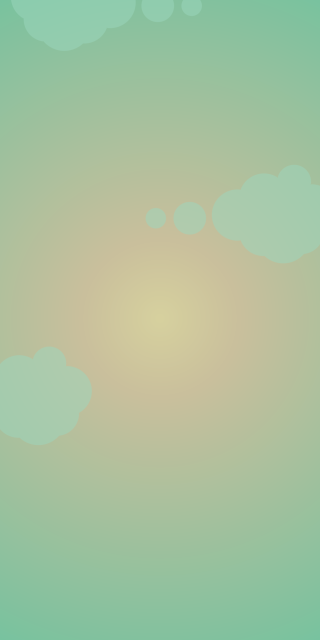
Write a Shadertoy shader that draws this background.

```glsl
// Soft radial glow, gold to sage green, with translucent thought-bubble clouds.

#define GLOW_CENTER vec2(0.0, 0.005)
#define RING_RADIUS 0.25
#define OUTER_RADIUS 1.12
#define GOLD vec3(0.840, 0.818, 0.620)
#define ROSE vec3(0.788, 0.748, 0.610)
#define SAGE vec3(0.470, 0.760, 0.622)
#define CLOUD_TINT vec3(0.610, 0.840, 0.745)
#define CLOUD_OPACITY 0.5

// Each lobe is center.xy and radius, in canvas widths; the last two trail off as bubbles.
const int LOBE_COUNT = 10;
const vec3 LOBES[LOBE_COUNT] = vec3[LOBE_COUNT](
    vec3(-0.117, 0.000, 0.080), vec3(-0.034, 0.052, 0.078),
    vec3(0.060, 0.104, 0.053), vec3(0.115, 0.018, 0.078),
    vec3(0.026, -0.065, 0.086), vec3(-0.036, -0.052, 0.076),
    vec3(0.083, -0.052, 0.070), vec3(0.010, 0.000, 0.100),
    vec3(-0.266, -0.010, 0.051), vec3(-0.372, -0.010, 0.032));

// Each placement is center.xy and horizontal facing.
const int CLOUD_COUNT = 3;
const vec3 CLOUDS[CLOUD_COUNT] = vec3[CLOUD_COUNT](
    vec3(0.359, 0.328, 1.0), vec3(-0.406, -0.240, 1.0), vec3(-0.273, 0.992, -1.0));

// Signed distance to the union of all lobes.
float cloudDistance(vec2 p) {
    float d = 10.0;
    for (int i = 0; i < LOBE_COUNT; i++) {
        d = min(d, length(p - LOBES[i].xy) - LOBES[i].z);
    }
    return d;
}

// Gold core, rose ring, then a long fade to sage.
vec3 glow(vec2 p) {
    float r = length(p - GLOW_CENTER);
    vec3 core = mix(GOLD, ROSE, clamp(r / RING_RADIUS, 0.0, 1.0));
    float fade = clamp((r - RING_RADIUS) / (OUTER_RADIUS - RING_RADIUS), 0.0, 1.0);
    return mix(core, SAGE, fade);
}

void mainImage(out vec4 fragColor, in vec2 fragCoord) {
    // Centered coordinates, one unit per canvas width.
    vec2 p = (fragCoord - 0.5 * iResolution.xy) / iResolution.x;
    float pixel = 1.0 / iResolution.x;

    float d = 10.0;
    for (int i = 0; i < CLOUD_COUNT; i++) {
        vec2 local = p - CLOUDS[i].xy;
        local.x *= CLOUDS[i].z;
        d = min(d, cloudDistance(local));
    }

    float coverage = 1.0 - smoothstep(-0.7 * pixel, 0.7 * pixel, d);
    vec3 color = mix(glow(p), CLOUD_TINT, CLOUD_OPACITY * coverage);
    fragColor = vec4(color, 1.0);
}
```
